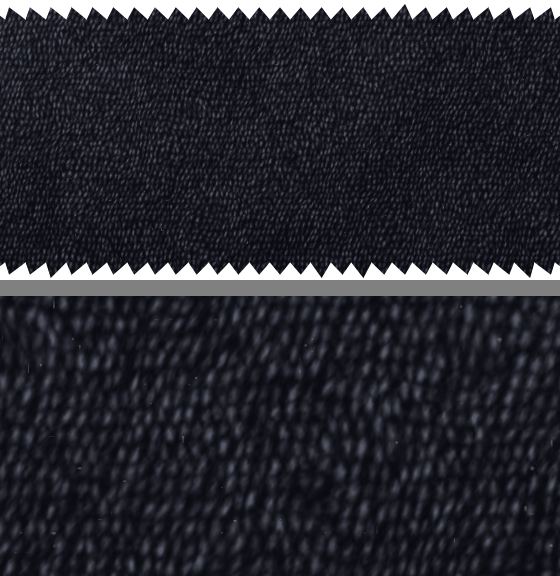
Top, the full canvas; bottom, a detail of the centre.
Write a Shadertoy shader that draws this texture.

```glsl
const float TOOTH_WIDTH = 0.0727;
const vec2 TOP_EDGE = vec2(0.070, 0.026);      // depth of notch, depth of tip
const vec2 BOTTOM_EDGE = vec2(0.063, 0.019);
const float LONG_TIP = 0.012;
const vec2 STITCH_SIZE = vec2(0.0175, 0.0225);
const vec2 STITCH_RADIUS = vec2(0.33, 0.50);
const float STITCH_LEAN = 0.30;
const float ROW_STAGGER = 0.42;
const vec2 FIBRE_SCALE = vec2(190.0, 120.0);
const float STITCH_GAIN = 0.90;
const float FIBRE_GAIN = 0.50;
const float PATCH_GAIN = 0.20;
const float TONE_BIAS = -0.20;
const float TONE_GAMMA = 1.8;
const vec3 SHADOW = vec3(0.038, 0.038, 0.065);
const vec3 HIGHLIGHT = vec3(0.285, 0.295, 0.345);
const vec3 PAPER = vec3(1.0);

float hash(vec2 p) {
    return fract(sin(dot(p, vec2(127.1, 311.7))) * 43758.5453);
}

float noise(vec2 p) {
    vec2 i = floor(p);
    vec2 f = fract(p);
    f = f * f * (3.0 - 2.0 * f);
    float low = mix(hash(i), hash(i + vec2(1, 0)), f.x);
    float high = mix(hash(i + vec2(0, 1)), hash(i + vec2(1, 1)), f.x);
    return mix(low, high, f.y);
}

// Signed distance inside one zigzag cut; depth is measured from the border.
float zigzag(float x, float depth, float aspect, vec2 edge, float seed) {
    float u = (x - 0.5 * aspect) / TOOTH_WIDTH + 0.5;
    float id = floor(u);
    float f = fract(u);
    float apex = mix(0.18, 0.82, x / aspect);
    float tip = edge.y - LONG_TIP * step(0.9, hash(vec2(id, seed)));
    float side = f < apex ? apex : 1.0 - apex;
    float rise = f < apex ? f / apex : (1.0 - f) / side;
    float slope = (edge.x - tip) / (side * TOOTH_WIDTH);
    return (depth - mix(edge.x, tip, rise)) / sqrt(1.0 + slope * slope);
}

// Leaning loops in staggered, jittered rows.
float stitches(vec2 p) {
    vec2 g = p / STITCH_SIZE;
    float row = floor(g.y);
    float light = 0.0;
    for (int j = -1; j <= 1; j++) {
        float r = row + float(j);
        float shift = r * ROW_STAGGER + 0.3 * hash(vec2(r, 4.0));
        float column = floor(g.x - shift);
        for (int i = -1; i <= 1; i++) {
            vec2 id = vec2(column + float(i), r);
            vec2 jitter = vec2(hash(id), hash(id + 17.3)) - 0.5;
            vec2 d = g - id - vec2(shift, 0.0) - 0.5 - 0.4 * jitter;
            float lean = STITCH_LEAN + 0.5 * (hash(id + 5.7) - 0.5);
            d.x -= lean * d.y;
            d /= STITCH_RADIUS;
            float strength = 0.5 + 0.5 * hash(id + 31.9);
            light = max(light, strength * exp(-dot(d, d)));
        }
    }
    return light;
}

vec3 fabric(vec2 p, float aspect) {
    // Gentle drift of the rows
    vec2 drift = vec2(noise(p * 9.0), noise(p * 9.0 + 40.0)) - 0.5;
    vec2 q = p + 0.022 * drift;
    vec2 fibreUv = vec2(q.x - STITCH_LEAN * q.y, q.y) * FIBRE_SCALE;
    float fibre = 0.6 * noise(fibreUv) + 0.4 * noise(fibreUv * 1.7 + 9.0);
    float patches = 0.6 * noise(p * 7.0 + 3.0) + 0.4 * noise(p * 22.0);

    float tone = STITCH_GAIN * stitches(q) + FIBRE_GAIN * fibre
               + PATCH_GAIN * patches + TONE_BIAS;

    // Soft light from the upper left
    tone += 0.10 * (p.y - 0.5) - 0.04 * (p.x / aspect - 0.5);
    tone += 0.10 * exp(-6.0 * dot(p - vec2(0.0, 0.85), p - vec2(0.0, 0.85)));

    // Sparse glints of lint
    float glint = smoothstep(0.90, 0.98, noise(p * 130.0 + 70.0));
    glint *= step(0.75, hash(floor(p * 40.0)));
    vec3 color = mix(SHADOW, HIGHLIGHT, pow(clamp(tone, 0.0, 1.1), TONE_GAMMA));
    return color + 0.2 * glint;
}

void mainImage(out vec4 fragColor, in vec2 fragCoord) {
    vec2 p = fragCoord / iResolution.y;
    float aspect = iResolution.x / iResolution.y;
    float pixel = 1.0 / iResolution.y;
    float top = zigzag(p.x, 1.0 - p.y, aspect, TOP_EDGE, 1.0);
    float bottom = zigzag(p.x, p.y, aspect, BOTTOM_EDGE, 2.0);
    float cover = smoothstep(-0.6 * pixel, 0.6 * pixel, min(top, bottom));
    fragColor = vec4(mix(PAPER, fabric(p, aspect), cover), 1.0);
}
```
